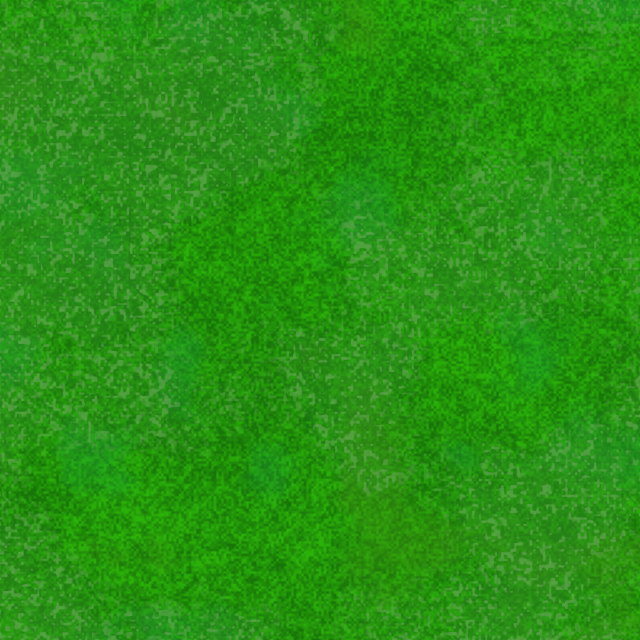
Reproduce this texture procedurally as a WebGL 1 fragment shader.

```glsl
precision highp float;
// Mown grass seen from above: fine two-tone grain over soft clumps and
// broad light patches, with hazy areas that carry small pale flecks.
// All layers are value noise at different scales, mixed by smooth masks.

uniform vec2 u_resolution;

// Colours
const vec3 DARK_GRASS  = vec3(0.09, 0.455, 0.03);
const vec3 LIGHT_GRASS = vec3(0.17, 0.70, 0.035);
const vec3 HAZE        = vec3(0.20, 0.57, 0.15);
const vec3 PALE_FLECK  = vec3(0.40, 0.65, 0.34);
const vec3 COOL_TINT   = vec3(0.10, 0.60, 0.23);
const vec3 OLIVE_TINT  = vec3(0.26, 0.52, 0.07);

// Feature counts across the canvas
const float GRAIN_SCALE = 256.0;
const float FLECK_SCALE = 200.0;
const float CLUMP_SCALE = 75.0;
const float PATCH_SCALE = 5.0;
const float TINT_SCALE  = 7.0;

// Strengths
const float MEAN_TONE    = 0.44;
const float GRAIN_AMOUNT = 0.90;
const float CLUMP_AMOUNT = 0.42;
const float PATCH_AMOUNT = 0.60;
const float HAZE_AMOUNT  = 0.42;
const float FLECK_AMOUNT = 0.65;
const float TINT_AMOUNT  = 0.32;

float hash(vec2 p) {
  vec3 q = fract(vec3(p.xyx) * 0.1031);
  q += dot(q, q.yzx + 33.33);
  return fract((q.x + q.y) * q.z);
}

float valueNoise(vec2 p) {
  vec2 cell = floor(p);
  vec2 f = fract(p);
  f = f * f * (3.0 - 2.0 * f);
  float bottom = mix(hash(cell), hash(cell + vec2(1.0, 0.0)), f.x);
  float top = mix(hash(cell + vec2(0.0, 1.0)), hash(cell + vec2(1.0)), f.x);
  return mix(bottom, top, f.y);
}

// Fractal noise in 0..1; each octave is turned to hide the lattice.
float fractalNoise(vec2 p) {
  float sum = 0.0;
  float weight = 0.5;
  for (int i = 0; i < 5; i++) {
    sum += weight * valueNoise(p);
    p = mat2(1.6, 1.2, -1.2, 1.6) * p + 17.3;
    weight *= 0.5;
  }
  return sum / 0.96875;
}

void main() {
  vec2 uv = gl_FragCoord.xy / min(u_resolution.x, u_resolution.y);

  // Grass tone: fine grain, clumps and broad patches
  float grain = valueNoise(uv * GRAIN_SCALE) - 0.5;
  float clump = valueNoise(uv * CLUMP_SCALE + 41.0) - 0.5;
  float patches = fractalNoise(uv * PATCH_SCALE + 7.0) - 0.5;
  float tone = MEAN_TONE + GRAIN_AMOUNT * grain + CLUMP_AMOUNT * clump
             + PATCH_AMOUNT * patches;
  vec3 color = mix(DARK_GRASS, LIGHT_GRASS, clamp(tone, 0.0, 1.0));

  // Faint cool and olive areas
  float tint = fractalNoise(uv * TINT_SCALE + 63.0);
  color = mix(color, COOL_TINT, TINT_AMOUNT * smoothstep(0.60, 0.80, tint));
  color = mix(color, OLIVE_TINT, TINT_AMOUNT * smoothstep(0.40, 0.20, tint));

  // Dull haze, strongest away from the light patches
  float hazeField = fractalNoise(uv * PATCH_SCALE + 29.0) - 0.4 * patches;
  float haze = smoothstep(0.47, 0.72, hazeField);
  color = mix(color, HAZE, HAZE_AMOUNT * haze);

  // Pale flecks gathered in the haze
  float fleckField = valueNoise(uv * FLECK_SCALE + 11.0) + 0.3 * clump;
  float fleck = smoothstep(0.54, 0.88, fleckField)
              * smoothstep(0.42, 0.64, hazeField);
  color = mix(color, PALE_FLECK, FLECK_AMOUNT * fleck);

  gl_FragColor = vec4(color, 1.0);
}
```
